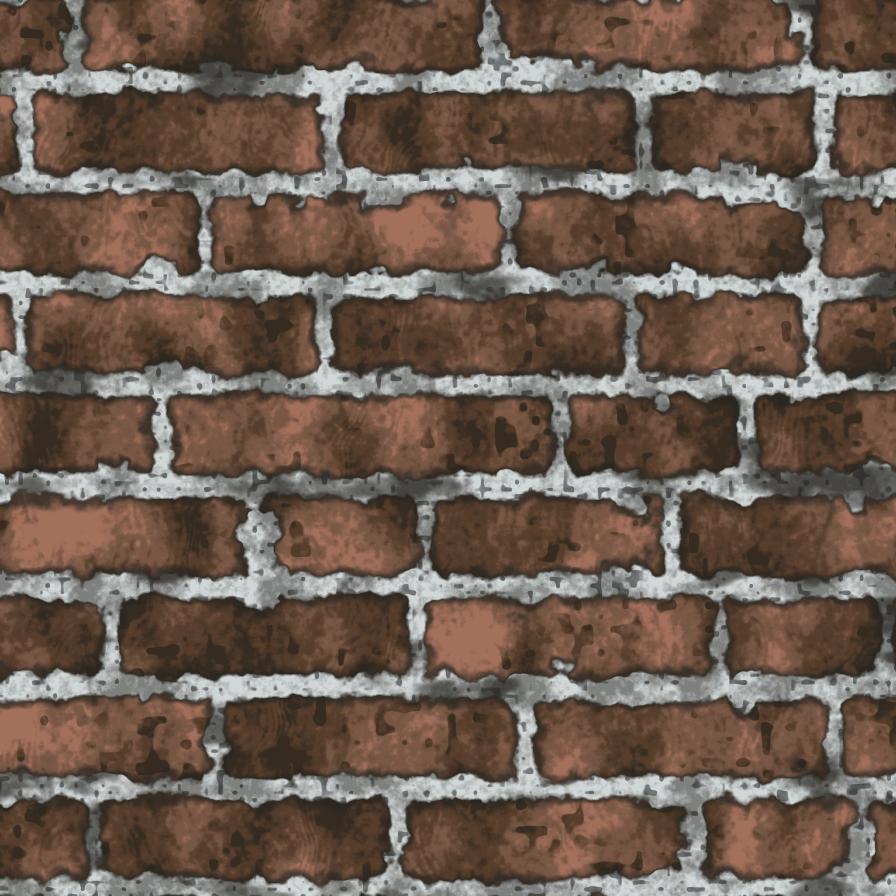
Reproduce this texture procedurally as a Shadertoy shader.

```glsl
// Weathered brick wall: nine uneven courses of rough, chipped bricks in pale mortar.
// Each course has a first joint, a pitch and one closing joint; rounded-box distances
// are roughened by noise, then layered noise stains the clay and the mortar.

const float COURSE = 0.1127;          // height of one course
const float FIRST_BED = 0.0911;       // first bed joint, measured from the top
const vec2 JOINT_HALF = vec2(0.0085, 0.0125);

const vec3 CLAY_DARK = vec3(0.21, 0.17, 0.13);
const vec3 CLAY_BROWN = vec3(0.34, 0.24, 0.17);
const vec3 CLAY_MID = vec3(0.47, 0.34, 0.27);
const vec3 CLAY_LIGHT = vec3(0.64, 0.44, 0.36);
const vec3 MORTAR_GREY = vec3(0.49, 0.50, 0.49);
const vec3 MORTAR_PALE = vec3(0.79, 0.81, 0.81);
const vec3 SOOT = vec3(0.15, 0.14, 0.12);

// Per course: first joint, pitch, closing joint (negative for none)
const vec3 BOND[9] = vec3[9](
    vec3(0.547, 0.354, 0.086), vec3(0.029, 0.344, 0.919), vec3(0.228, 0.340, -1.0),
    vec3(0.022, 0.341, 0.905), vec3(0.180, 0.448, 0.834), vec3(0.475, 0.272, 0.286),
    vec3(0.126, 0.339, 0.990), vec3(0.243, 0.345, -1.0), vec3(0.104, 0.337, 0.961));

float hash(vec2 p) {
    vec3 q = fract(p.xyx * vec3(0.1031, 0.1030, 0.0973));
    q += dot(q, q.yzx + 33.33);
    return fract((q.x + q.y) * q.z);
}

float noise(vec2 p) {
    vec2 i = floor(p), f = fract(p);
    f = f * f * (3.0 - 2.0 * f);
    return mix(mix(hash(i), hash(i + vec2(1, 0)), f.x),
               mix(hash(i + vec2(0, 1)), hash(i + vec2(1, 1)), f.x), f.y);
}

float fbm(vec2 p) {
    float sum = 0.0, amp = 0.533;
    for (int i = 0; i < 4; i++) {
        sum += amp * noise(p);
        p = mat2(1.6, 1.2, -1.2, 1.6) * p + 7.3;
        amp *= 0.5;
    }
    return sum;
}

float roundBox(vec2 p, vec2 halfSize, float radius) {
    vec2 q = abs(p) - halfSize + radius;
    return length(max(q, 0.0)) + min(max(q.x, q.y), 0.0) - radius;
}

// Narrows the span (left, right) around x by one joint
vec2 narrowSpan(vec2 span, float joint, float x) {
    return joint < x ? vec2(max(span.x, joint), span.y) : vec2(span.x, min(span.y, joint));
}

vec2 brickSpan(vec3 bond, float x) {
    vec2 span = narrowSpan(vec2(-0.2, 1.2), bond.z, x);
    for (int k = 0; k < 3; k++) span = narrowSpan(span, bond.x + float(k) * bond.y, x);
    return span;
}

// Clay colour from 0 (burnt) to 1 (bright)
vec3 clayRamp(float t) {
    vec3 c = mix(CLAY_DARK, CLAY_BROWN, smoothstep(0.0, 0.33, t));
    c = mix(c, CLAY_MID, smoothstep(0.33, 0.66, t));
    return mix(c, CLAY_LIGHT, smoothstep(0.66, 1.0, t));
}

vec3 clay(vec2 p, float seed, float d) {
    vec2 q = p + seed * 17.0;
    float blotch = fbm(q * vec2(17.0, 12.0));
    float streak = noise(q * vec2(24.0, 4.0));
    float swirl = sin(70.0 * fbm(q * vec2(13.0, 9.0) + 4.0) + 220.0 * p.x);
    float tone = 0.56 + 0.36 * (seed - 0.5) + 1.5 * (blotch - 0.5) + 0.4 * (streak - 0.5);
    tone += 0.055 * swirl + 0.5 * (fbm(p * 150.0) - 0.5);
    tone -= 0.5 * smoothstep(0.68, 0.8, noise(q * 75.0)) * smoothstep(0.45, 0.65, fbm(q * 15.0));
    vec3 c = clayRamp(clamp(tone, 0.0, 1.0));
    // Burnt rim
    float rim = smoothstep(-0.012, -0.001, d + 0.008 * (noise(q * 55.0) - 0.5));
    return mix(c, SOOT, 0.72 * rim);
}

vec3 mortar(vec2 p, float d) {
    float patches = smoothstep(0.3, 0.62, fbm(p * 22.0 + 31.0));
    float grit = fbm(p * 190.0);
    vec3 c = mix(MORTAR_GREY, MORTAR_PALE, clamp(patches + 1.3 * (grit - 0.5), 0.0, 1.1));
    // Dark pits, soot smears and shadow beside the brick
    c *= 1.0 - 0.45 * smoothstep(0.72, 0.88, noise(p * 130.0));
    c = mix(c, SOOT, 0.65 * smoothstep(0.6, 0.76, fbm(p * vec2(11.0, 22.0) + 60.0)));
    return mix(c, SOOT, 0.55 * (1.0 - smoothstep(0.0, 0.004, d)));
}

void mainImage(out vec4 fragColor, in vec2 fragCoord) {
    float pixel = 1.0 / iResolution.y;
    vec2 p = fragCoord * pixel;
    // Locate the course and brick
    float drop = 1.0 - p.y - FIRST_BED + 0.004 * (noise(p * 7.0) - 0.5);
    float course = floor(drop / COURSE) + 1.0;
    vec2 span = brickSpan(BOND[int(clamp(course, 0.0, 8.0))], p.x);
    vec2 local = vec2(p.x - 0.5 * (span.x + span.y), drop - (course - 0.5) * COURSE);
    vec2 halfSize = 0.5 * vec2(span.y - span.x, COURSE) - JOINT_HALF;

    // Rough outline with chipped patches
    float d = roundBox(local, halfSize, 0.012);
    d += 0.024 * (fbm(p * 42.0) - 0.5);
    d += 0.012 * smoothstep(0.6, 0.74, fbm(p * 17.0 + 12.0));

    float seed = hash(vec2(course + 3.0, floor(span.x * 97.0) + 40.0));
    float cover = smoothstep(pixel, -pixel, d);
    fragColor = vec4(mix(mortar(p, d), clay(p, seed, d), cover), 1.0);
}
```
